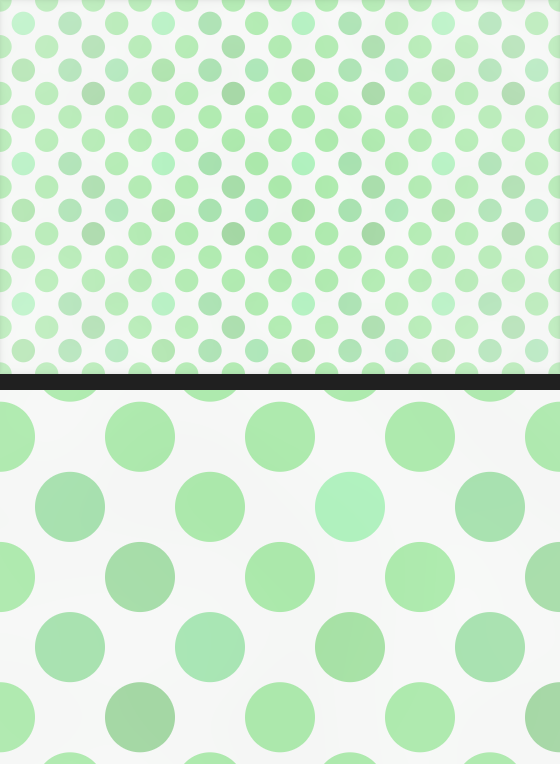
Top: the whole. Bottom: its middle third, enlarged.
Write a WebGL 1 fragment shader that draws this pattern.

```glsl
precision highp float;
// Staggered pastel green polka dots on off-white, with tinted accents and a soft wash.
uniform vec2 u_resolution;

const vec2 GRID = vec2(12.0, 8.0);        // cells across and down, two dots per cell
const vec2 TINT_PERIOD = vec2(3.0, 6.0);  // tints repeat every 3 columns and 6 rows
const float RADIUS = 0.25;                // dot radius in cells
const vec2 WASH = vec2(0.20, 0.10);       // fading of dots toward the sides
const vec2 MOTTLE_GRID = vec2(9.0, 6.0);
const float MOTTLE = 0.012;
const float EDGE_SHADE = 0.06;
const float EDGE_WIDTH = 0.05;            // in cells

const vec3 PAPER = vec3(0.965, 0.970, 0.965);
const vec3 GREEN = vec3(0.675, 0.915, 0.675);
const vec3 MINT  = vec3(0.690, 0.945, 0.745);
const vec3 DULL  = vec3(0.650, 0.880, 0.680);
const vec3 MOSS  = vec3(0.655, 0.885, 0.650);
const vec3 TEAL  = vec3(0.660, 0.900, 0.705);
const vec3 SAGE  = vec3(0.650, 0.865, 0.660);
const vec3 DEEP  = vec3(0.635, 0.840, 0.635);

// Random gradient at a lattice point, wrapped to the canvas.
vec2 latticeGradient(vec2 cell) {
  vec2 q = fract(mod(cell, MOTTLE_GRID) * vec2(0.1031, 0.1137));
  q += dot(q, q.yx + 33.33);
  float angle = 6.2832 * fract((q.x + q.y) * q.x * 7.13);
  return vec2(cos(angle), sin(angle));
}

float gradientNoise(vec2 p) {
  vec2 i = floor(p);
  vec2 f = p - i;
  vec2 s = f * f * f * (f * (f * 6.0 - 15.0) + 10.0);
  vec2 e = vec2(1.0, 0.0);
  float a = dot(latticeGradient(i), f);
  float b = dot(latticeGradient(i + e), f - e);
  float c = dot(latticeGradient(i + e.yx), f - e.yx);
  float d = dot(latticeGradient(i + e.xx), f - e.xx);
  return mix(mix(a, b, s.x), mix(c, d, s.x), s.y);
}

// 1 when the phase is the given column and row, else 0.
float at(vec2 phase, float column, float row) {
  return 1.0 - step(0.5, distance(phase, vec2(column, row)));
}

// Colour of a dot from its wrapped column and row.
vec3 dotTint(vec2 center) {
  vec2 wrapped = mod(center + 0.25, GRID);
  vec2 index = floor(vec2(wrapped.x, 2.0 * wrapped.y));
  vec2 phase = floor(mod(index + 0.5, TINT_PERIOD));
  vec3 tint = GREEN;
  tint = mix(tint, MINT, at(phase, 0.0, 1.0));
  tint = mix(tint, DULL, at(phase, 1.0, 1.0) + at(phase, 1.0, 3.0));
  tint = mix(tint, SAGE, at(phase, 2.0, 2.0));
  tint = mix(tint, MOSS, at(phase, 0.0, 3.0));
  tint = mix(tint, TEAL, at(phase, 2.0, 3.0));
  tint = mix(tint, DEEP, at(phase, 2.0, 4.0));
  return tint;
}

void main() {
  vec2 uv = gl_FragCoord.xy / u_resolution;
  vec2 p = vec2(uv.x, 1.0 - uv.y) * GRID;   // rows count from the top
  float pixel = GRID.x / u_resolution.x;

  // Nearest dot: cell corners and cell centres form the staggered lattice.
  vec2 corner = floor(p + 0.5);
  vec2 middle = floor(p) + 0.5;
  vec2 center = distance(p, corner) < distance(p, middle) ? corner : middle;
  float coverage = clamp((RADIUS - distance(p, center)) / pixel + 0.5, 0.0, 1.0);

  // Smooth periodic fade, strongest along the sides.
  float fade = dot(WASH, 0.5 + 0.5 * cos(6.2832 * uv));
  vec3 color = mix(PAPER, mix(dotTint(center), PAPER, fade), coverage);

  // Faint mottling and a soft shade that peaks on the wrap line.
  color += MOTTLE * gradientNoise(uv * MOTTLE_GRID);
  vec2 toEdge = min(uv, 1.0 - uv) * GRID;
  color *= 1.0 - EDGE_SHADE * exp(-min(toEdge.x, toEdge.y) / EDGE_WIDTH);

  gl_FragColor = vec4(clamp(color, 0.0, 1.0), 1.0);
}
```
